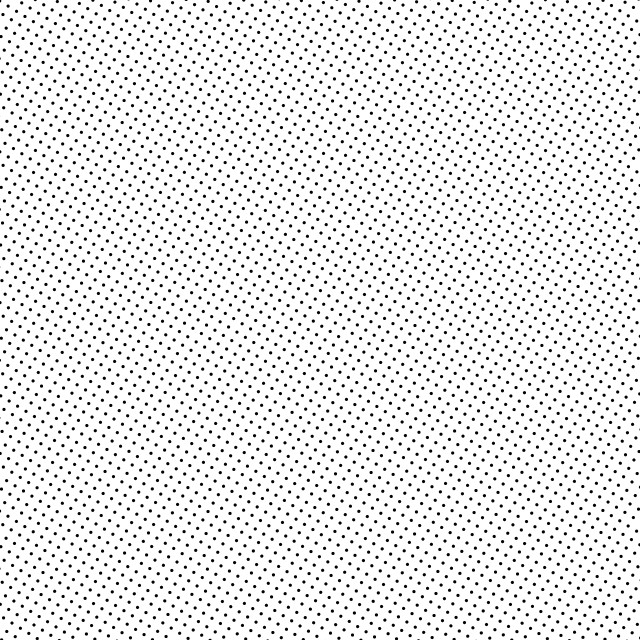
Write a WebGL 2 fragment shader that draws this pattern.

```glsl
#version 300 es
precision highp float;
// Small black polka dots on white, set on a tilted square grid.

#define DOT_SPACING 0.01544   // distance between neighbouring dots
#define DOT_RADIUS 0.00245
#define GRID_TILT -31.55      // degrees, counterclockwise
#define GRID_ANCHOR vec2(0.4896, 0.4983)   // centre of one dot
#define PAPER_COLOR vec3(1.0)
#define INK_COLOR vec3(0.0)

uniform vec2 u_resolution;
out vec4 fragColor;

// Coordinates of a point along axes turned by the given angle.
vec2 toTiltedAxes(vec2 point, float angle) {
    float c = cos(angle), s = sin(angle);
    return vec2(c * point.x + s * point.y, c * point.y - s * point.x);
}

// Signed distance to the nearest dot of the grid.
float dotGridDistance(vec2 point) {
    vec2 cell = toTiltedAxes(point - GRID_ANCHOR, radians(GRID_TILT)) / DOT_SPACING;
    vec2 offset = (fract(cell + 0.5) - 0.5) * DOT_SPACING;
    return length(offset) - DOT_RADIUS;
}

void main() {
    float canvasSize = min(u_resolution.x, u_resolution.y);
    vec2 point = gl_FragCoord.xy / canvasSize;

    // Edge smoothed over one pixel.
    float ink = clamp(0.5 - dotGridDistance(point) * canvasSize, 0.0, 1.0);
    fragColor = vec4(mix(PAPER_COLOR, INK_COLOR, ink), 1.0);
}
```
